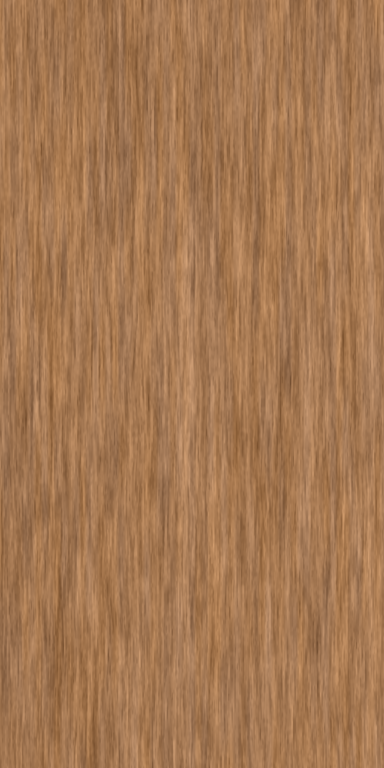
A WebGL 2 fragment shader for this texture:

```glsl
#version 300 es
precision highp float;
// Fine straight-grained brown wood veneer with broken hair-thin vertical fibres.

uniform vec2 u_resolution;
out vec4 fragColor;

const vec3 MEAN_COLOR = vec3(0.645, 0.469, 0.320);
const vec3 TONE_STEP = vec3(0.045, 0.039, 0.033);
const vec3 WARM_STEP = vec3(0.005, -0.001, -0.010);
const float NOISE_GAIN = 4.3; // brings the fibre noise to unit deviation

// Integer hash of a lattice cell, from 0 to 1.
float hash(vec2 cell, float seed) {
    uvec3 v = uvec3(ivec3(vec3(cell, seed)));
    uint h = v.x * 1597334677u ^ v.y * 3812015801u ^ v.z * 2798796415u;
    h = (h ^ (h >> 16)) * 2246822519u;
    h = (h ^ (h >> 13)) * 3266489917u;
    h ^= h >> 16;
    return float(h >> 8) / 16777216.0;
}

// Variation along a single fibre, shifted at random lengthwise.
float strand(float column, float y, float seed) {
    float along = y + 64.0 * hash(vec2(column, 7.0), seed);
    float cell = floor(along);
    float blend = smoothstep(0.1, 0.9, along - cell);
    return mix(hash(vec2(column, cell), seed), hash(vec2(column, cell + 1.0), seed), blend);
}

// Neighbouring strands joined by a narrow sideways blend, centred on zero.
float fibres(vec2 p, vec2 frequency, float seed) {
    vec2 q = p * frequency;
    float column = floor(q.x);
    float blend = smoothstep(0.1, 0.9, q.x - column);
    float value = mix(strand(column, q.y, seed), strand(column + 1.0, q.y, seed), blend);
    return (value - 0.5) * NOISE_GAIN;
}

// Sparse thin dashes with tapered ends.
float pores(vec2 p, vec2 frequency, float chance, float seed) {
    vec2 q = p * frequency;
    float column = floor(q.x);
    q.y += 32.0 * hash(vec2(column, 3.0), seed);
    vec2 cell = vec2(column, floor(q.y));
    vec2 local = fract(q) - 0.5;
    float present = step(hash(cell, seed + 1.0), chance);
    float halfLength = mix(0.2, 0.5, hash(cell, seed + 2.0));
    float across = 1.0 - smoothstep(0.15, 0.5, abs(local.x));
    float along = 1.0 - smoothstep(0.5 * halfLength, halfLength, abs(local.y));
    return present * across * along;
}

// Sum of fibre layers from broad bands to hair-thin broken grain.
float grainTone(vec2 p) {
    const vec3 layers[7] = vec3[7]( // frequency across, frequency along, weight
        vec3(8.0, 0.7, 0.23),
        vec3(30.0, 1.8, 0.27),
        vec3(76.0, 4.0, 0.34),
        vec3(134.0, 7.0, 0.42),
        vec3(196.0, 11.0, 0.56),
        vec3(251.0, 24.0, 0.50),
        vec3(256.0, 90.0, 0.27));
    float tone = 0.0;
    for (int i = 0; i < 7; i++) {
        tone += layers[i].z * fibres(p, layers[i].xy, 11.0 + 10.0 * float(i));
    }
    return tone;
}

void main() {
    vec2 p = gl_FragCoord.xy / u_resolution.x;

    // Slight sideways wander of the grain
    p.x += 1.0 + 0.0010 * fibres(p, vec2(14.0, 6.0), 71.0);

    // Lightness: fibres, dark pores and faint mottling across the grain
    float tone = grainTone(p);
    tone -= 0.9 * pores(p, vec2(190.0, 18.0), 0.12, 81.0);
    tone += 0.08 * fibres(p, vec2(9.0, 24.0), 91.0) + 0.04;

    // Hue: alternate warmer and greyer strands
    float warmth = fibres(p, vec2(60.0, 4.0), 101.0);

    vec3 color = MEAN_COLOR + TONE_STEP * tone + WARM_STEP * warmth;
    fragColor = vec4(clamp(color, 0.0, 1.0), 1.0);
}
```
